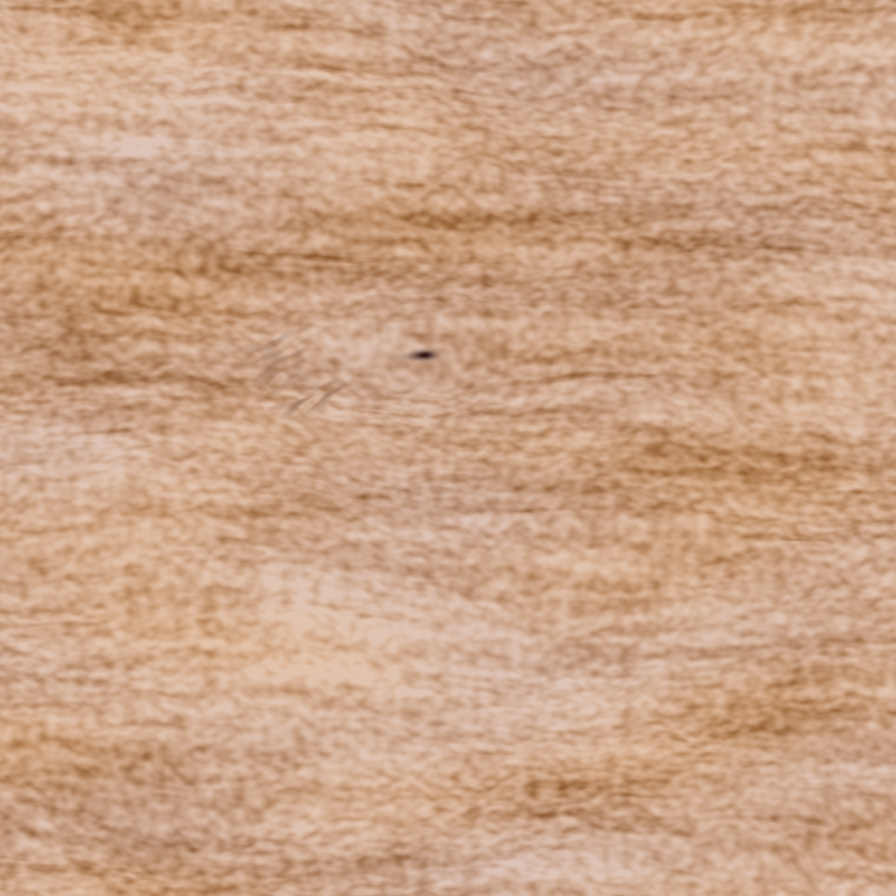
Reproduce this texture procedurally as a Shadertoy shader.

```glsl
// Pale planed wood: fine horizontal grain, soft bands, dark pores and a tiny knot.

const vec3 WOOD_MID   = vec3(0.802, 0.643, 0.528);
const vec3 WOOD_SLOPE = vec3(0.047, 0.063, 0.079);    // colour change per unit of tone
const vec3 WOOD_CURVE = vec3(-0.0065, -0.005, -0.004); // compresses the highlights
const vec3 WARM_SHIFT = vec3(0.004, -0.002, -0.014);
const vec3 SMUDGE     = vec3(0.50, 0.34, 0.26);
const vec3 KNOT       = vec3(0.20, 0.10, 0.08);
const vec2 KNOT_POS   = vec2(0.475, 0.604);
const int  PORE_COUNT = 16;

uint mixBits(uint n) {
    n = (n ^ (n >> 16)) * 0x7feb352du;
    n = (n ^ (n >> 15)) * 0x846ca68bu;
    return n ^ (n >> 16);
}

float hash(ivec2 cell, int seed) {
    uint n = mixBits(uint(cell.x) + mixBits(uint(cell.y) + mixBits(uint(seed))));
    return float(n >> 8) / 16777216.0;
}

float cornerSlope(ivec2 cell, vec2 offset, int seed) {
    float angle = 6.28318 * hash(cell, seed);
    return dot(vec2(cos(angle), sin(angle)), offset);
}

// Gradient noise scaled to a standard deviation of about one.
float noise(vec2 p, int seed) {
    ivec2 cell = ivec2(floor(p));
    vec2 f = fract(p);
    vec2 s = f * f * f * (f * (f * 6.0 - 15.0) + 10.0);
    float low = mix(cornerSlope(cell, f, seed),
                    cornerSlope(cell + ivec2(1, 0), f - vec2(1, 0), seed), s.x);
    float high = mix(cornerSlope(cell + ivec2(0, 1), f - vec2(0, 1), seed),
                     cornerSlope(cell + ivec2(1, 1), f - vec2(1, 1), seed), s.x);
    return 4.6 * mix(low, high, s.y);
}

// Soft elliptical spot, one at its centre.
float spot(vec2 p, vec2 center, vec2 radius) {
    vec2 d = (p - center) / radius;
    return exp(-dot(d, d));
}

// Grain coordinates: a slight fall to the right, gentle waves, parting at the knot.
vec2 grainFlow(vec2 p) {
    float wave = 0.006 * noise(p * vec2(2.5, 4.0), 1) + 0.0012 * noise(p * vec2(16.0, 22.0), 2);
    float parting = 0.4 * (p.y - KNOT_POS.y) * spot(p, KNOT_POS, vec2(0.12, 0.06));
    return vec2(p.x, p.y + 0.03 * p.x + wave - parting);
}

float broadTone(vec2 p, vec2 g) {
    float tone = 0.38 * noise(g * vec2(1.8, 5.0), 3) + 0.32 * noise(g * vec2(4.0, 15.0), 4);
    tone -= 0.8 * spot(p, vec2(0.18, 0.59), vec2(0.28, 0.05));
    tone -= 0.8 * spot(p, vec2(0.72, 0.71), vec2(0.20, 0.07));
    tone += 0.5 * spot(p, vec2(0.50, 0.22), vec2(0.40, 0.10));
    tone += 0.5 * spot(p, vec2(0.15, 0.91), vec2(0.30, 0.06));
    return tone;
}

float streakTone(vec2 g) {
    float tone = 0.36 * noise(g * vec2(4.0, 46.0), 5) + 0.33 * noise(g * vec2(10.0, 82.0), 6);
    float vein = smoothstep(0.9, 2.3, noise(g * vec2(5.0, 64.0), 7));
    return tone + 0.1 - 1.0 * vein;
}

float fleckTone(vec2 g) {
    return 0.50 * noise(g * vec2(58.0, 100.0), 8)
         + 0.30 * noise(g * vec2(95.0, 145.0), 9)
         + 0.22 * noise(g * vec2(28.0, 60.0), 10);
}

// Scattered thin dark dashes that follow the grain.
float pores(vec2 g) {
    float shade = 0.0;
    for (int i = 0; i < PORE_COUNT; i++) {
        vec2 center = vec2(hash(ivec2(i, 0), 11), 1.03 * hash(ivec2(i, 1), 11));
        float size = hash(ivec2(i, 2), 11);
        vec2 radius = vec2(mix(0.02, 0.09, size * size), mix(0.002, 0.0035, size));
        shade += spot(g, center, radius) * mix(0.7, 1.6, hash(ivec2(i, 3), 11));
    }
    return shade;
}

vec3 woodColor(float tone, float warmth) {
    float t = clamp(tone, -3.4, 2.4);
    return WOOD_MID + WOOD_SLOPE * t + WOOD_CURVE * t * t + WARM_SHIFT * warmth;
}

void mainImage(out vec4 fragColor, in vec2 fragCoord) {
    vec2 p = fragCoord / iResolution.y;
    vec2 g = grainFlow(p);

    // Layered wood tone
    float tone = broadTone(p, g) + streakTone(g) + fleckTone(g) - pores(g);
    vec3 color = woodColor(tone, noise(g * vec2(3.0, 9.0), 12));

    // Bruised, slanted smudges beside the knot
    vec2 slanted = vec2(p.x, p.y - 0.45 * (p.x - 0.35));
    float patchy = smoothstep(-0.6, 1.6, noise(slanted * vec2(38.0, 90.0), 13));
    float smudge = 0.65 * spot(slanted, vec2(0.35, 0.556), vec2(0.035, 0.012))
                 + 0.40 * spot(p, vec2(0.31, 0.60), vec2(0.05, 0.035));
    color = mix(color, SMUDGE, smudge * patchy);

    // Knot with a faint tail
    float knot = 0.9 * spot(p, KNOT_POS, vec2(0.011, 0.0048))
               + 0.3 * spot(p, KNOT_POS - vec2(0.012, 0.002), vec2(0.016, 0.004));
    color = mix(color, KNOT, min(knot, 1.0));

    fragColor = vec4(color, 1.0);
}
```
